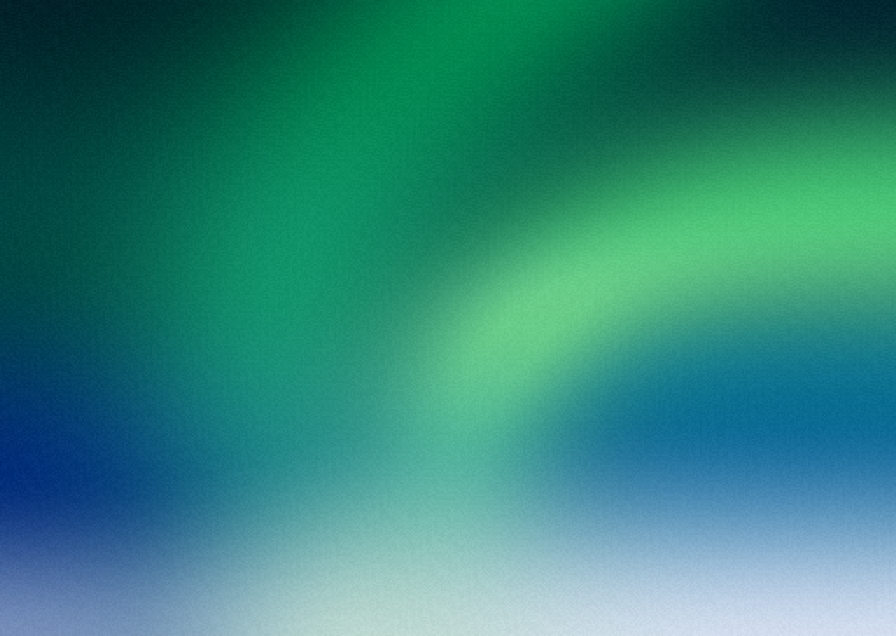
A Shadertoy shader for this background:

```glsl
// Soft aurora: two blurred green ribbons bend across a dark teal and blue field,
// with a pale haze rising from below and a fine grain on top.
// Each ribbon is a row of Gaussians summed along a quadratic Bezier curve.

float hash(vec2 p) {
    return fract(sin(dot(p, vec2(127.1, 311.7))) * 43758.5453);
}

vec2 bezier(vec2 a, vec2 b, vec2 c, float t) {
    return mix(mix(a, b, t), mix(b, c, t), t);
}

// Blurred stroke, close to 1 on the curve; width runs from w.x through w.y to w.z
float ribbon(vec2 p, vec2 a, vec2 b, vec2 c, vec3 w) {
    const int STEPS = 32;
    float glow = 0.0;
    vec2 previous = a;
    for (int i = 1; i <= STEPS; i++) {
        float t = float(i) / float(STEPS);
        vec2 next = bezier(a, b, c, t);
        vec2 offset = p - 0.5 * (previous + next);
        float width = mix(mix(w.x, w.y, smoothstep(0.0, 0.5, t)), w.z, smoothstep(0.5, 1.0, t));
        glow += exp(-dot(offset, offset) / (width * width)) * length(next - previous) / (1.772 * width);
        previous = next;
    }
    return min(glow, 1.05);
}

void mainImage(out vec4 fragColor, in vec2 fragCoord) {
    vec2 uv = fragCoord / iResolution.xy;
    vec2 p = uv * vec2(1.407, 1.0);
    float depth = 1.0 - uv.y;

    // Dark field: deep navy at the left, brighter blue at the right
    vec3 left = mix(vec3(0.0, 0.12, 0.15), vec3(0.0, 0.26, 0.25), smoothstep(-0.05, 0.35, depth));
    left = mix(left, vec3(0.0, 0.16, 0.47), smoothstep(0.38, 0.76, depth));
    vec3 right = mix(vec3(0.0, 0.13, 0.18), vec3(0.0, 0.27, 0.25), smoothstep(0.0, 0.28, depth));
    right = mix(right, vec3(0.01, 0.41, 0.56), smoothstep(0.3, 0.6, depth));
    right = mix(right, vec3(0.09, 0.42, 0.62), smoothstep(0.6, 0.78, depth));
    vec3 color = mix(left, right, smoothstep(0.25, 0.8, uv.x));

    // Broad emerald ribbon, falling from the top towards the lower left
    vec3 emerald = mix(vec3(0.0, 0.53, 0.31), vec3(0.06, 0.57, 0.41), smoothstep(0.05, 0.42, depth));
    emerald = mix(emerald, vec3(0.1, 0.51, 0.53), smoothstep(0.4, 0.78, depth));
    float emeraldGlow = ribbon(p, vec2(1.1, 1.2), vec2(0.04, 0.62), vec2(0.6, 0.05), vec3(0.19, 0.25, 0.26));
    color = mix(color, emerald, emeraldGlow);

    // Bright ribbon, rising from the bottom and sweeping to the right
    vec3 mint = mix(vec3(0.28, 0.78, 0.46), vec3(0.39, 0.78, 0.53), smoothstep(0.28, 0.48, depth));
    mint = mix(mint, vec3(0.28, 0.68, 0.6), smoothstep(0.48, 0.76, depth));
    float mintGlow = ribbon(p, vec2(0.72, -0.1), vec2(0.48, 0.76), vec2(1.7, 0.648), vec3(0.24, 0.15, 0.18));
    color = mix(color, mint, mintGlow);

    // Pale haze along the bottom, weaker and lower at the left
    float open = smoothstep(0.12, 0.42, uv.x);
    float haze = smoothstep(mix(0.74, 0.66, open), 1.02, depth) * mix(0.57, 1.0, open);
    float warmth = exp(-pow((uv.x - 0.4) / 0.25, 2.0));
    color = mix(color, mix(vec3(0.83, 0.87, 0.94), vec3(0.74, 0.85, 0.82), warmth), haze);

    // Fine grain on a grid fixed to the canvas
    color += 0.035 * (hash(floor(uv * vec2(512.0, 364.0))) - 0.5);
    fragColor = vec4(clamp(color, 0.0, 1.0), 1.0);
}
```
